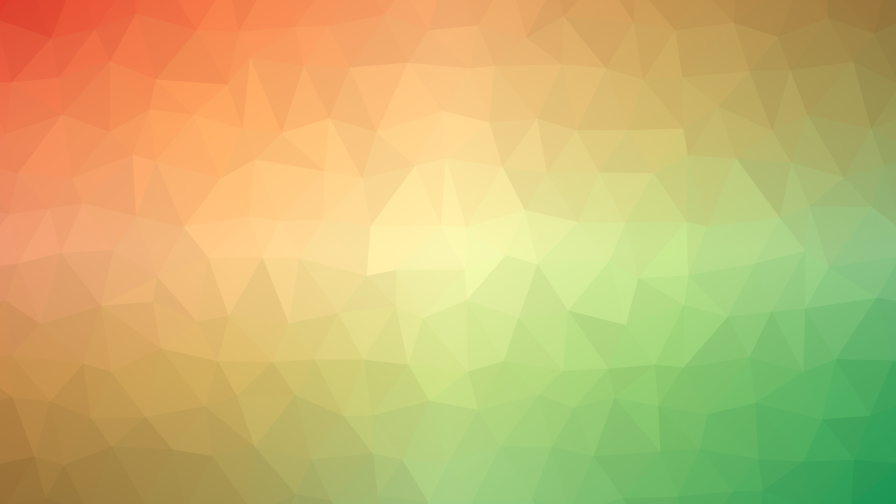
A WebGL 2 fragment shader for this background:

```glsl
#version 300 es
precision highp float;

uniform vec2 u_resolution;
out vec4 fragColor;

float hash(vec2 p) {
    vec3 q = fract(p.xyx * vec3(0.1031, 0.1030, 0.0973));
    q += dot(q, q.yzx + 33.33);
    return fract((q.x + q.y) * q.z);
}

// Five colour stops spread evenly from left to right
vec3 ramp(float x, vec3 a, vec3 b, vec3 c, vec3 d, vec3 e) {
    x *= 4.0;
    vec3 color = mix(a, b, clamp(x, 0.0, 1.0));
    color = mix(color, c, clamp(x - 1.0, 0.0, 1.0));
    color = mix(color, d, clamp(x - 2.0, 0.0, 1.0));
    return mix(color, e, clamp(x - 3.0, 0.0, 1.0));
}

// Smooth colour field: red, brown and green corners around a pale yellow glow
vec3 field(vec2 uv) {
    vec3 top = ramp(uv.x, vec3(0.87, 0.23, 0.17), vec3(0.96, 0.49, 0.29),
        vec3(0.96, 0.67, 0.43), vec3(0.77, 0.59, 0.32), vec3(0.58, 0.45, 0.23));
    vec3 upper = ramp(uv.x, vec3(0.95, 0.50, 0.32), vec3(0.99, 0.68, 0.39),
        vec3(0.99, 0.83, 0.56), vec3(0.82, 0.74, 0.43), vec3(0.60, 0.60, 0.34));
    vec3 middle = ramp(uv.x, vec3(0.92, 0.60, 0.44), vec3(0.99, 0.79, 0.53),
        vec3(0.99, 0.98, 0.71), vec3(0.78, 0.90, 0.56), vec3(0.55, 0.77, 0.53));
    vec3 lower = ramp(uv.x, vec3(0.76, 0.54, 0.28), vec3(0.83, 0.70, 0.38),
        vec3(0.80, 0.88, 0.52), vec3(0.55, 0.79, 0.43), vec3(0.27, 0.66, 0.37));
    vec3 bottom = ramp(uv.x, vec3(0.58, 0.43, 0.21), vec3(0.62, 0.56, 0.30),
        vec3(0.64, 0.81, 0.52), vec3(0.38, 0.70, 0.38), vec3(0.10, 0.58, 0.32));
    return ramp(uv.y, bottom, lower, middle, upper, top);
}

// Jittered mesh corner, with every other row shifted by half a cell
vec2 corner(vec2 id) {
    vec2 jitter = vec2(hash(id + 17.0), hash(id + 71.0)) - 0.5;
    return id + vec2(0.5 * mod(id.y, 2.0), 0.0) + 0.6 * jitter;
}

float cross2(vec2 a, vec2 b) {
    return a.x * b.y - a.y * b.x;
}

// Signed distance to the line from a to b, positive on its left
float edge(vec2 p, vec2 a, vec2 b) {
    return cross2(normalize(b - a), p - a);
}

// Facet colour in rgb, weighted by its antialiased coverage in a
vec4 facet(vec2 p, vec2 a, vec2 b, vec2 c, vec2 extent, float pixel) {
    float side = sign(cross2(b - a, c - a));
    float inside = min(side * edge(p, a, b),
        min(side * edge(p, b, c), side * edge(p, c, a)));
    float coverage = clamp(inside / pixel + 0.5, 0.0, 1.0);
    if (coverage <= 0.0) return vec4(0.0);
    vec2 center = (a + b + c) / 3.0;
    vec3 color = mix(field(center / extent), field(p / extent), 0.35);
    color *= 1.0 + 0.045 * (hash(floor(center * 37.0)) - 0.5);
    return vec4(color, 1.0) * coverage;
}

void main() {
    float rows = 10.5;
    float pixel = rows / u_resolution.y;
    vec2 p = gl_FragCoord.xy * pixel;
    vec2 extent = u_resolution * pixel;
    vec4 total = vec4(field(p / extent), 1.0) * 0.0001;

    // Split each nearby cell along its shorter diagonal
    for (int j = -1; j <= 1; j++) {
        for (int i = -2; i <= 1; i++) {
            vec2 id = floor(p) + vec2(i, j);
            vec2 a = corner(id);
            vec2 b = corner(id + vec2(1.0, 0.0));
            vec2 c = corner(id + vec2(1.0, 1.0));
            vec2 d = corner(id + vec2(0.0, 1.0));
            if (distance(a, c) < distance(b, d)) {
                total += facet(p, a, b, c, extent, pixel);
                total += facet(p, a, c, d, extent, pixel);
            } else {
                total += facet(p, a, b, d, extent, pixel);
                total += facet(p, b, c, d, extent, pixel);
            }
        }
    }
    fragColor = vec4(total.rgb / total.a, 1.0);
}
```
